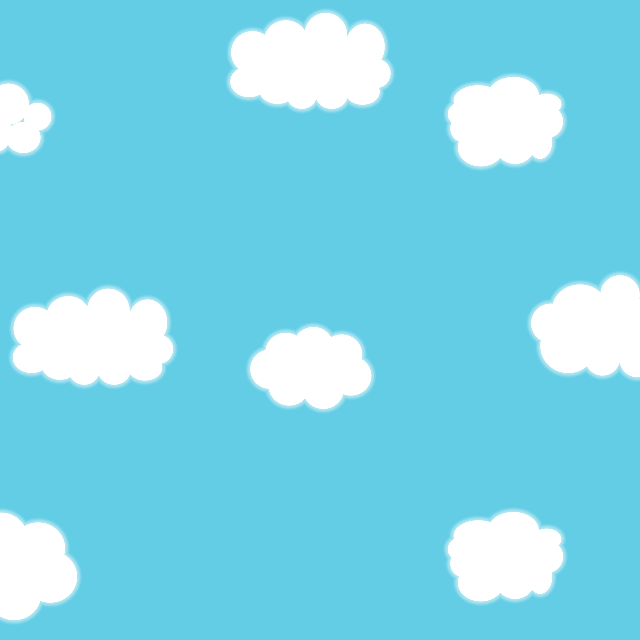
A Shadertoy shader for this pattern:

```glsl
// Flat white clouds with a soft pale rim, scattered over a plain blue sky.
// Each cloud is a union of elliptical puffs (x, y, radius x, radius y);
// four cloud kinds are placed and scaled by a short table, some cut by the edge.

#define UNITS 768.0                  // canvas side in drawing units
#define SKY vec3(0.388, 0.804, 0.898)
#define CLOUD vec3(1.0)
#define RIM_WIDTH 6.5
#define RIM_STRENGTH 0.48
#define JOIN(LIST) for (int i = 0; i < LIST.length(); i++) d = min(d, ellipseDistance(p, LIST[i]))

// Puffs of each cloud kind, y pointing down, last entry fills the body
const vec4 LONG_PUFFS[11] = vec4[11](
    vec4(-69, -10, 26, 26), vec4(-29, -23, 27, 26), vec4(19, -31, 26, 27),
    vec4(66, -17, 24, 28), vec4(79, 15, 18, 18), vec4(63, 37, 21, 16),
    vec4(26, 40, 20, 18), vec4(-10, 40, 19, 18), vec4(-39, 33, 23, 19),
    vec4(-73, 25, 23, 19), vec4(0, 3, 78, 38));

const vec4 COMPACT_PUFFS[10] = vec4[10](
    vec4(-33, -25, 30, 19), vec4(9, -31, 31, 23), vec4(49, -21, 18, 13),
    vec4(49, 0, 20, 20), vec4(41, 24, 15, 21), vec4(11, 29, 24, 22),
    vec4(-30, 31, 28, 23), vec4(-51, 8, 16, 17), vec4(-53, -9, 17, 15),
    vec4(0, 0, 50, 38));

const vec4 ROUND_PUFFS[8] = vec4[8](
    vec4(-48, 2, 24, 24), vec4(-29, -18, 25, 24), vec4(4, -24, 25, 25),
    vec4(38, -16, 25, 24), vec4(49, 10, 25, 24), vec4(16, 26, 25, 24),
    vec4(-25, 22, 25, 24), vec4(0, 0, 45, 32));

const vec4 WIDE_PUFFS[11] = vec4[11](
    vec4(-107, -4, 24, 24), vec4(-72, -20, 34, 31), vec4(-24, -38, 24, 24),
    vec4(-86, 23, 34, 33), vec4(-45, 36, 22, 23), vec4(-3, 39, 22, 22),
    vec4(70, -15, 25, 25), vec4(105, 0, 17, 17), vec4(88, 25, 21, 19),
    vec4(57, 18, 17, 24), vec4(-22, 0, 66, 36));

// Placement: centre x, centre y, scale, kind
const vec4 CLOUDS[8] = vec4[8](
    vec4(372, 73, 1, 0), vec4(111, 404, 1, 0),
    vec4(607, 146, 1, 1), vec4(607, 668, 1, 1),
    vec4(372, 441, 1, 2), vec4(-4, 679, 1.31, 2),
    vec4(768, 392, 1, 3), vec4(-60, 140, 1, 3));

// Approximate signed distance to an ellipse, accurate near its outline
float ellipseDistance(vec2 p, vec4 puff) {
    vec2 q = (p - puff.xy) / puff.zw;
    float k = max(length(q), 0.01);
    return k * (k - 1.0) / max(length(q / puff.zw), 1e-4);
}

float cloudDistance(vec2 p, int kind) {
    float d = UNITS;
    if (kind == 0) { JOIN(LONG_PUFFS); }
    else if (kind == 1) { JOIN(COMPACT_PUFFS); }
    else if (kind == 2) { JOIN(ROUND_PUFFS); }
    else { JOIN(WIDE_PUFFS); }
    return d;
}

void mainImage(out vec4 fragColor, in vec2 fragCoord) {
    vec2 uv = fragCoord / iResolution.xy;
    vec2 p = vec2(uv.x, 1.0 - uv.y) * UNITS;
    float pixel = UNITS / iResolution.y;

    // Nearest cloud outline
    float d = UNITS;
    for (int i = 0; i < CLOUDS.length(); i++) {
        vec4 cloud = CLOUDS[i];
        d = min(d, cloud.z * cloudDistance((p - cloud.xy) / cloud.z, int(cloud.w)));
    }

    // Soft rim, then the solid cloud with a smoothed edge
    float rim = RIM_STRENGTH * (1.0 - smoothstep(0.0, RIM_WIDTH, d));
    float body = 1.0 - smoothstep(-0.6 * pixel, 0.6 * pixel, d);
    fragColor = vec4(mix(SKY, CLOUD, max(rim, body)), 1.0);
}
```
